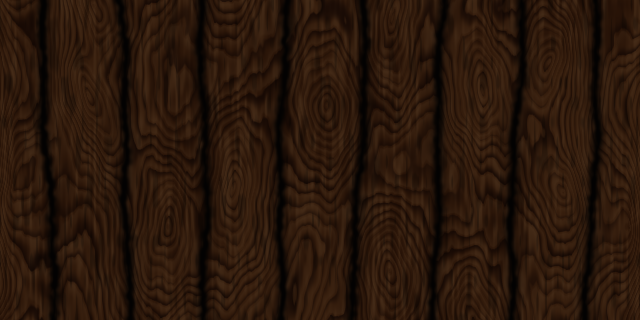
This texture is drawn by a WebGL 2 fragment shader. Its source:

```glsl
#version 300 es
precision highp float;

uniform vec2 u_resolution;
out vec4 fragColor;

#define PLANK 0.2435        // plank width, in canvas heights
#define FIRST_SEAM 0.15
#define SEAM_WIDTH 0.0135
#define SEAM_LEAN 0.036
#define KNOT_ROW 0.7        // vertical spacing of ring centres
#define STRETCH 0.45        // flattening of rings along the grain
#define RING_DENSITY 68.0
#define EDGE_PULL 13.0      // straightens the grain at both sides
#define BLEND 30.0          // sharpness of joins between ring systems
#define FIBRE vec2(125.0, 9.0)

const vec3 PALE  = vec3(0.285, 0.185, 0.105);
const vec3 BROWN = vec3(0.215, 0.118, 0.052);
const vec3 UMBER = vec3(0.155, 0.074, 0.027);
const vec3 DARK  = vec3(0.075, 0.028, 0.012);
const vec3 GAP   = vec3(0.012, 0.008, 0.006);

vec2 hash2(vec2 p) {
    vec3 q = fract(p.xyx * vec3(0.1031, 0.1030, 0.0973));
    q += dot(q, q.yzx + 33.33);
    return fract((q.xx + q.yz) * q.zy);
}

float noise(vec2 p) {
    vec2 i = floor(p), f = fract(p);
    f = f * f * (3.0 - 2.0 * f);
    float low = mix(hash2(i).x, hash2(i + vec2(1, 0)).x, f.x);
    float high = mix(hash2(i + vec2(0, 1)).x, hash2(i + vec2(1, 1)).x, f.x);
    return mix(low, high, f.y);
}

// Layered sines bend the growth rings
vec2 warp(vec2 p) {
    float across = 0.018 * sin(8.0 * p.y + 5.0 * p.x)
                 + 0.007 * sin(21.0 * p.y - 9.0 * p.x + 1.3)
                 + 0.0025 * sin(53.0 * p.y + 17.0 * p.x);
    float along = 0.045 * sin(9.0 * p.x + 3.0 * p.y + 0.7)
                + 0.020 * sin(29.0 * p.x + 6.0 * p.y)
                + 0.008 * sin(71.0 * p.x - 11.0 * p.y + 2.0);
    return p + vec2(across, along);
}

// Smooth cellular distance: stretched rings around scattered centres
float growth(vec2 p) {
    vec2 size = vec2(PLANK, KNOT_ROW);
    vec2 cell = (p - vec2(FIRST_SEAM, 0.0)) / size;
    vec2 id = floor(cell);
    float sum = 0.0;
    for (int j = -1; j <= 1; j++)
    for (int i = -1; i <= 1; i++) {
        vec2 near = id + vec2(i, j);
        vec2 rnd = hash2(near + 17.0);
        vec2 off = (cell - near - vec2(0.35 + 0.3 * rnd.x, rnd.y)) * size;
        off.x += off.y * (rnd.x - 0.5) * 0.45;
        sum += exp(-BLEND * length(off * vec2(1.0, STRETCH)));
    }
    return -log(sum) / BLEND * RING_DENSITY;
}

void main() {
    vec2 p = gl_FragCoord.xy / u_resolution.y;
    float side = p.x - 0.5 * u_resolution.x / u_resolution.y;

    // Growth rings with a slow darkening and a crisp end
    float rings = growth(warp(p)) + EDGE_PULL * pow(abs(side), 6.0);
    rings += 0.7 * noise(p * vec2(24.0, 8.0)) + 0.25 * noise(p * vec2(90.0, 26.0));
    float blur = fwidth(rings);
    float phase = fract(rings);
    vec2 ringRnd = hash2(vec2(floor(rings), 41.0));
    float crisp = clamp(blur * 1.4, 0.1, 0.5);
    float detail = 1.0 - smoothstep(0.45, 1.1, blur);
    float late = smoothstep(0.3 + 0.35 * ringRnd.y, 0.93, phase)
               * (1.0 - smoothstep(1.0 - crisp, 1.0, phase));
    late *= mix(0.45, 1.0, ringRnd.x) * detail;
    float early = smoothstep(0.0, crisp, phase) * (1.0 - smoothstep(crisp, 0.6, phase));

    // Fine vertical fibres and broad patches of tone
    float fibre = 0.6 * noise(p * FIBRE) + 0.4 * noise(p * FIBRE * vec2(0.45, 2.0) + 7.0);
    float pores = smoothstep(0.62, 0.9, noise(p * FIBRE * vec2(0.9, 1.8) + 31.0));
    float patches = noise(p * vec2(5.0, 3.0) + 3.0);

    vec3 color = mix(UMBER, BROWN, smoothstep(0.1, 0.65, 0.6 * fibre + 0.4 * patches));
    color = mix(color, PALE, 0.5 * smoothstep(0.45, 0.9, fibre) + 0.28 * early * detail);
    color = mix(color, DARK, 0.85 * late);
    color *= 1.0 - 0.25 * pores;

    // Wavering dark gaps with ragged edges and a soft shade
    float lean = SEAM_LEAN * (p.y - 0.5) * clamp((p.x - 0.7) * 3.0, -1.0, 1.0);
    float seamX = p.x - FIRST_SEAM - lean;
    float seamId = floor(seamX / PLANK + 0.5);
    float wander = 0.008 * sin(7.0 * p.y + 2.4 * seamId)
                 + 0.004 * sin(19.0 * p.y + 4.1 * seamId)
                 + 0.007 * (noise(vec2(p.y * 38.0, seamId * 5.0)) - 0.5);
    float gap = abs(seamX - seamId * PLANK - wander);
    gap += 0.007 * (noise(p * vec2(70.0, 55.0)) - 0.5);
    float core = exp(-pow(max(gap, 0.0) / SEAM_WIDTH, 2.0));
    float shade = exp(-max(gap, 0.0) / (1.6 * SEAM_WIDTH));
    color = mix(color, DARK * 0.6, 0.5 * shade);
    color = mix(color, GAP, core);

    fragColor = vec4(color, 1.0);
}
```
